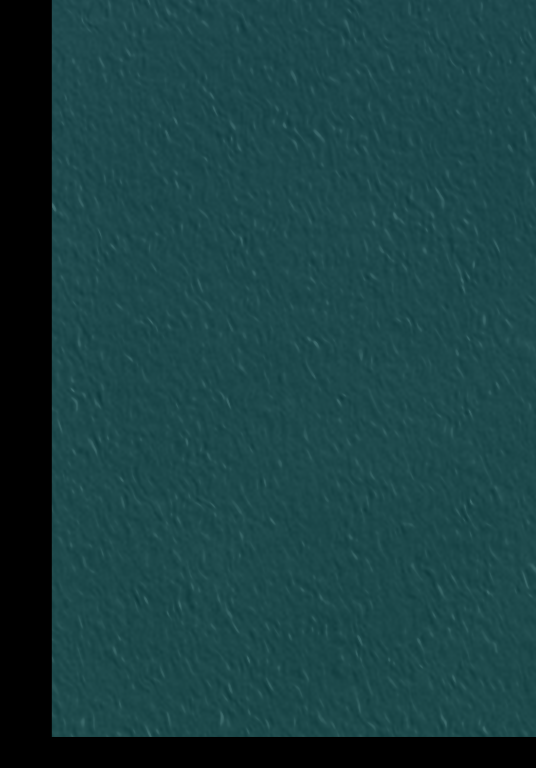
Give the GLSL for this texture, as a WebGL 2 fragment shader.

```glsl
#version 300 es
precision highp float;
// Dark teal leather-like sheet with black margins at the left and bottom.
// Stretched, warped value noise forms a slanted grain; its slope across the
// grain is shaded as a soft relief, over a faint broad mottling.

#define MARGIN vec2(0.0967, 0.0404)     // left and bottom, share of canvas
#define TEAL vec3(0.115, 0.285, 0.296)
#define GRAIN_SIZE vec2(0.0058, 0.0125) // across and along, canvas heights
#define GRAIN_TILT 0.42                 // radians from vertical
#define RELIEF 0.062
#define GLINT 0.075
#define FINE_SIZE 0.0042
#define FINE_AMOUNT 0.022
#define MOTTLE_AMOUNT 0.022

uniform vec2 u_resolution;
out vec4 fragColor;

float hash(vec2 cell) {
    return fract(sin(dot(cell, vec2(127.1, 311.7))) * 43758.5453);
}

float noise(vec2 p) {
    vec2 cell = floor(p);
    vec2 f = fract(p);
    f = f * f * (3.0 - 2.0 * f);
    float low = mix(hash(cell), hash(cell + vec2(1.0, 0.0)), f.x);
    float high = mix(hash(cell + vec2(0.0, 1.0)), hash(cell + vec2(1.0)), f.x);
    return mix(low, high, f.y);
}

float fbm(vec2 p) {
    float sum = 0.0;
    float weight = 0.5;
    for (int i = 0; i < 3; i++) {
        sum += weight * noise(p);
        p = mat2(0.8, 0.6, -0.6, 0.8) * p * 2.03 + 17.3;
        weight *= 0.5;
    }
    return sum / 0.875;
}

// Height of the grain; x runs across the streaks, y along them
float grainHeight(vec2 q) {
    float coarse = noise(q);
    float detail = noise(q * vec2(1.45, 1.3) + vec2(41.7, 13.9));
    return 0.6 * coarse + 0.4 * detail;
}

void main() {
    vec2 uv = gl_FragCoord.xy / u_resolution;
    vec2 p = gl_FragCoord.xy / u_resolution.y;

    // Slanted grain coordinates, bent a little so that rows never line up
    float c = cos(GRAIN_TILT);
    float s = sin(GRAIN_TILT);
    vec2 bend = vec2(noise(p * 42.0), noise(p * 42.0 + 73.0)) - 0.5;
    vec2 bent = p + bend * 0.009;
    vec2 q = vec2(c * bent.x + s * bent.y, c * bent.y - s * bent.x) / GRAIN_SIZE;

    // Relief lit across the grain, with glints gathered in loose patches
    vec2 stepAcross = vec2(0.4, 0.1);
    float slope = grainHeight(q - stepAcross) - grainHeight(q + stepAcross);
    float patches = smoothstep(0.3, 0.75, noise(p * 38.0 + 9.0));
    float glint = smoothstep(0.2, 0.6, slope) * (0.35 + 0.65 * patches);

    // Fine speckle and broad, faint changes of tone
    float fine = noise(p / FINE_SIZE + 5.0) - 0.5;
    float mottle = fbm(p * 7.0 + 3.0) - 0.5;
    float edgeLight = 0.008 * (1.0 - smoothstep(0.0, 0.3, uv.x - MARGIN.x));

    float tone = RELIEF * slope * (0.7 + 0.5 * patches) + GLINT * glint
               + FINE_AMOUNT * fine + MOTTLE_AMOUNT * mottle + edgeLight;
    vec3 color = TEAL + tone * vec3(0.95, 1.0, 0.98);
    color += vec3(0.0, 0.006, -0.006) * (0.5 - uv.y);

    // Black margins with edges about one pixel soft
    vec2 inside = clamp((uv - MARGIN) * u_resolution + 0.5, 0.0, 1.0);
    fragColor = vec4(max(color, 0.0) * inside.x * inside.y, 1.0);
}
```
